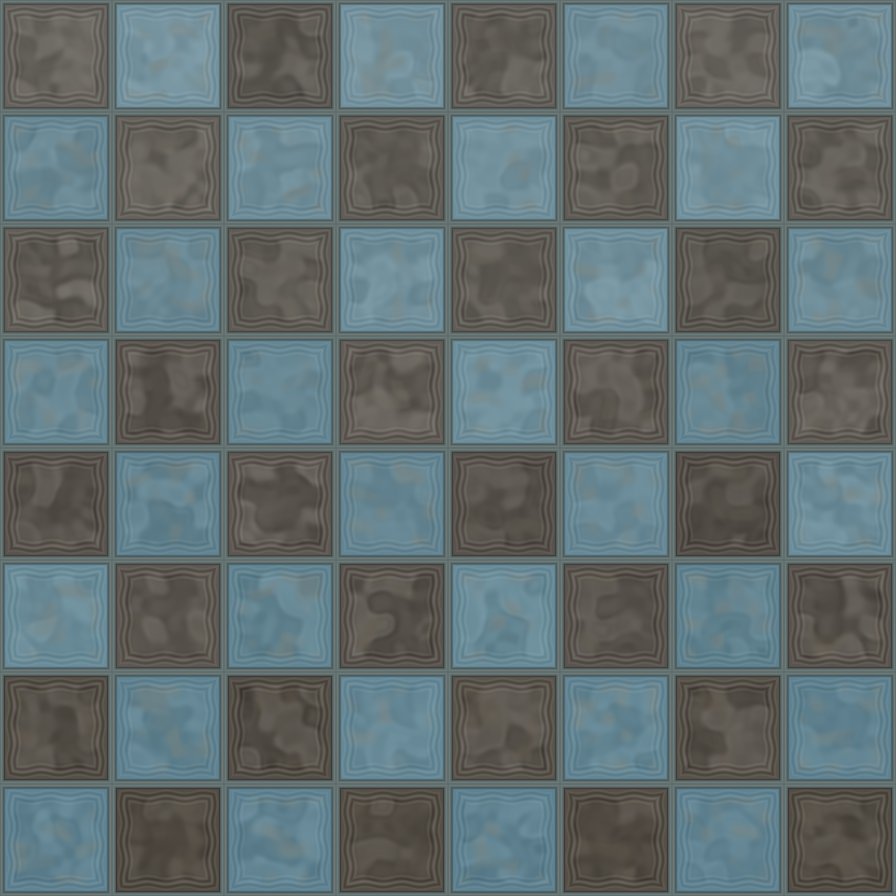
This pattern is drawn by a Shadertoy shader. Its source:

```glsl
// Checkerboard of blue and brown glazed tiles with rippled mottling and ruled grout.
#define TILES 8.0
#define GAP 0.038
#define RIM 0.085
#define BLUE vec3(0.410, 0.535, 0.585)
#define BROWN vec3(0.355, 0.338, 0.312)
#define GROUT vec3(0.400, 0.450, 0.450)
#define WARM vec3(0.500, 0.520, 0.490)
#define MOTTLE 0.17
#define RIPPLE 0.055
#define TILE_VARIATION 0.045

const float TAU = 6.2831853;

float hash(vec2 p) {
    return fract(sin(dot(p, vec2(127.1, 311.7))) * 43758.545);
}

// Value noise with steep steps, giving flat rounded blocks.
float blockNoise(vec2 p) {
    vec2 i = floor(p);
    vec2 f = smoothstep(0.12, 0.88, fract(p));
    float low = mix(hash(i), hash(i + vec2(1.0, 0.0)), f.x);
    float high = mix(hash(i + vec2(0.0, 1.0)), hash(i + 1.0), f.x);
    return mix(low, high, f.y);
}

// Soft line of given half width centred at zero distance.
float softLine(float d, float halfWidth, float aa) {
    return 1.0 - smoothstep(halfWidth - 0.5 * aa, halfWidth + aa, abs(d));
}

// Mottled glaze: brightness in x, warm tint in y.
vec2 glaze(vec2 p, vec2 seed) {
    vec2 bend = 0.025 * sin(p.yx * TAU * 2.0 + TAU * hash(seed));
    vec2 q = p + bend;
    float coarse = blockNoise(q * 5.0 + seed);
    float fine = blockNoise(q * 10.0 + seed + 41.0);
    float contours = sin(TAU * (coarse * 1.7 + 0.25 * fine));
    float tone = (0.6 * coarse + 0.4 * fine - 0.5) * MOTTLE;
    float warmth = smoothstep(0.55, 0.95, blockNoise(q * 7.0 + seed + 83.0));
    return vec2(tone + 0.4 * RIPPLE * contours, warmth);
}

vec3 tileColor(vec2 p, vec2 id, float edge) {
    float isBrown = mod(id.x + id.y, 2.0);
    vec2 seed = floor(vec2(hash(id + 3.0), hash(id + 17.0)) * 200.0);
    float height = (id.y + 0.5) / TILES;

    // Tiles grow paler towards the top and differ slightly from each other.
    vec3 base = mix(BLUE, BROWN, isBrown);
    base += (height - 0.5) * mix(vec3(0.06, 0.04, 0.03), vec3(0.06, 0.07, 0.08), isBrown);
    base += (hash(id + 29.0) - 0.5) * TILE_VARIATION;

    // Mottling fades out before the plain rim.
    float inside = smoothstep(RIM, RIM + 0.07, edge);
    float strength = mix(0.65, 1.15, hash(id + 53.0)) * mix(0.65, 1.0, isBrown);
    vec2 mottling = glaze(p, seed);
    vec3 color = base + inside * strength * mottling.x;
    vec3 warmTint = mix(WARM, base + vec3(0.05, 0.04, 0.02), isBrown);
    color = mix(color, warmTint, 0.38 * inside * mottling.y);

    // Wavy lines follow the frame.
    vec2 wave = sin(p.yx * TAU * 3.0 + TAU * hash(seed)) * 0.012;
    vec2 side = 0.5 - abs(p - 0.5) + wave;
    float frame = min(side.x, side.y);
    float band = smoothstep(0.05, 0.08, frame) * (1.0 - smoothstep(0.14, 0.21, frame));
    color += RIPPLE * band * sin(TAU * frame / 0.052) * mix(0.6, 1.0, isBrown);
    return color;
}

vec3 groutColor(float edge, float aa) {
    vec3 color = GROUT - 0.035;
    color += 0.065 * softLine(edge - 0.012, 0.006, aa);
    color -= 0.035 * softLine(edge, 0.003, aa);
    return color;
}

void mainImage(out vec4 fragColor, in vec2 fragCoord) {
    vec2 grid = fragCoord / iResolution.xy * TILES;
    vec2 id = floor(grid);
    vec2 p = fract(grid);
    float aa = TILES / min(iResolution.x, iResolution.y);

    // Distance to the nearest grout centre line.
    vec2 side = 0.5 - abs(p - 0.5);
    float edge = min(side.x, side.y);

    float onTile = smoothstep(GAP - 0.5 * aa, GAP + 0.5 * aa, edge);
    vec3 color = mix(groutColor(edge, aa), tileColor(p, id, edge), onTile);

    // Dark joint around each tile.
    color -= 0.10 * softLine(edge - GAP, 0.005, aa);
    fragColor = vec4(clamp(color, 0.0, 1.0), 1.0);
}
```
